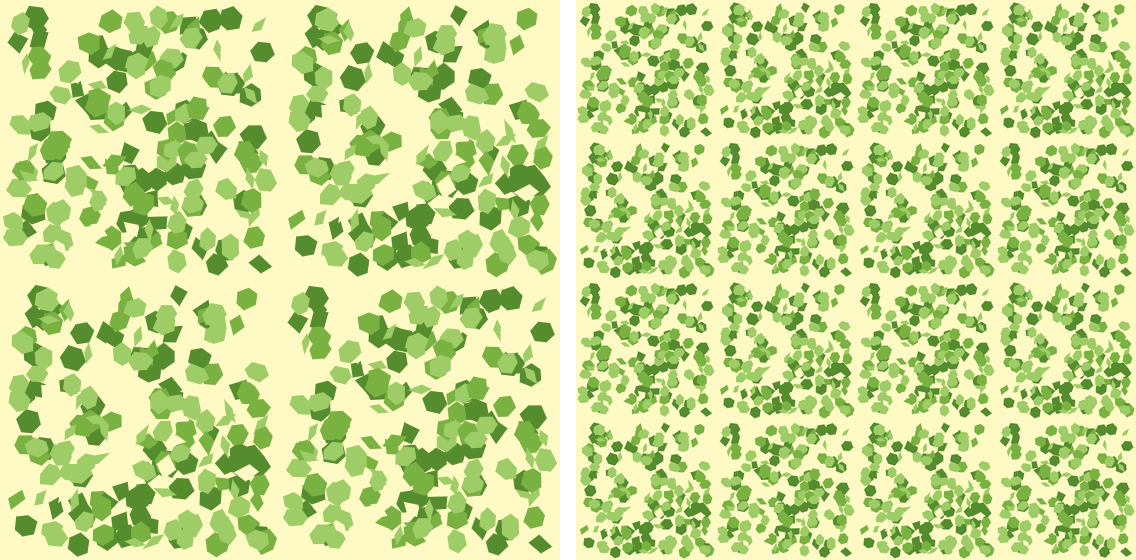
Left, the tile; right, the same tile 2 across and 2 down.
Reproduce this pattern procedurally as a Shadertoy shader.

```glsl
// Scattered green polygon leaves on cream, in two scatter blocks laid out as a 2x2 checker.

const float TAU = 6.2831853;
const int LEAF_COUNT = 184;

const vec3 CREAM = vec3(1.00, 0.98, 0.77);
const vec3 LIGHT_GREEN = vec3(0.62, 0.80, 0.40);
const vec3 MID_GREEN = vec3(0.48, 0.70, 0.26);
const vec3 DARK_GREEN = vec3(0.33, 0.55, 0.18);

vec3 hash3(vec3 p) {
    p = fract(p * vec3(0.1031, 0.1030, 0.0973));
    p += dot(p, p.yxz + 33.33);
    return fract((p.xxy + p.yxx) * p.zyx);
}

mat2 rotation(float angle) {
    float c = cos(angle), s = sin(angle);
    return mat2(c, s, -s, c);
}

// Corner k of an uneven polygon with the given number of sides
vec2 corner(int k, int sides, float radius, float aspect, float wobble, vec2 seed) {
    int index = k % sides;
    vec3 h = hash3(vec3(seed, float(index) + 11.0)) - 0.5;
    float angle = TAU * (float(index) + h.x * wobble) / float(sides);
    float reach = radius * (1.0 + h.y * wobble);
    return reach * vec2(cos(angle), aspect * sin(angle));
}

// Signed distance to the polygon as the largest edge distance
float polygonDistance(vec2 p, int sides, float radius, float aspect, float wobble, vec2 seed) {
    float dist = -1.0;
    vec2 a = corner(0, sides, radius, aspect, wobble, seed);
    for (int k = 1; k <= sides; k++) {
        vec2 b = corner(k, sides, radius, aspect, wobble, seed);
        vec2 edge = normalize(b - a);
        dist = max(dist, dot(p - a, vec2(edge.y, -edge.x)));
        a = b;
    }
    return dist;
}

// 0 = dark, 1 = mid, 2 = light; darker tones tend to lie underneath
int pickTone(float order, float random) {
    float rank = mix(order, random, 0.4);
    return rank < 0.40 ? 0 : (rank < 0.58 ? 1 : 2);
}

vec3 toneColor(int tone) {
    return tone == 0 ? DARK_GREEN : (tone == 1 ? MID_GREEN : LIGHT_GREEN);
}

// Lighter leaves are slimmer, four-sided ones most of all
float toneAspect(int tone, bool quad) {
    float t = float(tone);
    return quad ? 0.88 - 0.23 * t : 0.98 - 0.09 * t;
}

// Paints all leaves of one block; p runs from 0 to 1 across it
vec3 paintBlock(vec2 p, float variant, float pixel) {
    vec3 color = CREAM;
    for (int i = 0; i < LEAF_COUNT; i++) {
        vec2 seed = vec2(float(i) + 1.0, variant * 17.0 + 3.0);
        vec3 place = hash3(vec3(seed, 1.0));
        vec2 q = p - mix(vec2(0.05), vec2(0.95), place.xy);
        if (dot(q, q) > 0.0036) continue;

        vec3 kind = hash3(vec3(seed, 5.0));
        bool quad = kind.x < 0.36;
        int tone = pickTone(float(i) / float(LEAF_COUNT), kind.y);
        float radius = (quad ? 0.041 : 0.044) * mix(0.94, 1.06, kind.z);
        float wobble = quad ? 0.38 : 0.20;

        q = rotation(TAU * place.z) * q;
        float dist = polygonDistance(q, quad ? 4 : 6, radius, toneAspect(tone, quad), wobble, seed);
        float cover = clamp(0.5 - dist / pixel, 0.0, 1.0);

        // A few quads are cream and cut slivers out of their neighbours
        vec3 paint = kind.x < 0.05 ? CREAM : toneColor(tone);
        color = mix(color, paint, cover);
    }
    return color;
}

void mainImage(out vec4 fragColor, in vec2 fragCoord) {
    vec2 grid = 2.0 * fragCoord / iResolution.xy;
    vec2 block = floor(grid);
    float variant = mod(block.x + block.y, 2.0);
    float pixel = 2.0 / min(iResolution.x, iResolution.y);
    fragColor = vec4(paintBlock(fract(grid), variant, pixel), 1.0);
}
```
